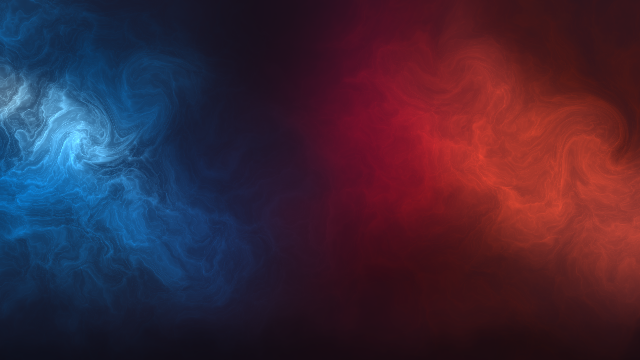
Give the GLSL for this background, as a WebGL 2 fragment shader.

```glsl
#version 300 es
precision highp float;

uniform vec2 u_resolution;
out vec4 outColor;

// Palette: each glow adds its colour to the base
const vec3 BASE = vec3(0.105, 0.070, 0.125);
const vec3 DEEP_BLUE = vec3(-0.070, 0.135, 0.250);
const vec3 AZURE = vec3(0.015, 0.165, 0.250);
const vec3 ICE = vec3(0.460, 0.480, 0.420);
const vec3 INDIGO = vec3(-0.010, 0.035, 0.110);
const vec3 CRIMSON = vec3(0.210, -0.030, 0.050);
const vec3 DARK_RED = vec3(0.220, 0.020, -0.050);
const vec3 EMBER = vec3(0.290, 0.105, 0.070);
const vec3 FLAME = vec3(0.370, 0.130, 0.080);

// Smoke character
const int OCTAVES = 6;
const float BILLOW_SCALE = 3.6;
const float WISP_SCALE = 6.0;
const float EDGE_DRIFT = 0.14;
const float CURL_SHARE = 0.3;
const float WISP_SHARPNESS = 5.0;
const float WISP_MEAN = 0.36;
const mat2 OCTAVE_TURN = mat2(1.6, 1.2, -1.2, 1.6);

float hash(ivec2 cell) {
    uvec2 q = uvec2(cell) * uvec2(1597u, 3571u);
    uint h = (q.x ^ q.y) * 747796u + 28913u;
    h = (h ^ (h >> 15u)) * 739397u;
    h = (h ^ (h >> 13u)) * 277803u;
    return float((h ^ (h >> 16u)) & 65535u) / 65535.0;
}

float noise(vec2 p) {
    ivec2 i = ivec2(floor(p));
    vec2 f = fract(p);
    f = f * f * f * (f * (f * 6.0 - 15.0) + 10.0);
    float low = mix(hash(i), hash(i + ivec2(1, 0)), f.x);
    float high = mix(hash(i + ivec2(0, 1)), hash(i + ivec2(1, 1)), f.x);
    return mix(low, high, f.y);
}

float fbm(vec2 p) {
    float sum = 0.0, weight = 0.5, total = 0.0;
    for (int i = 0; i < OCTAVES; i++) {
        sum += weight * noise(p);
        total += weight;
        weight *= 0.5;
        p = OCTAVE_TURN * p + 7.3;
    }
    return sum / total;
}

// Thin bright strands along the mid level of the noise, averaging near one
float wisps(vec2 p) {
    float sum = 0.0, weight = 0.5, total = 0.0;
    for (int i = 0; i < OCTAVES; i++) {
        float ridge = 1.0 - abs(2.0 * noise(p) - 1.0);
        sum += weight * pow(ridge, WISP_SHARPNESS);
        total += weight;
        weight *= 0.76;
        p = OCTAVE_TURN * p + 0.6 * ridge + 3.7;
    }
    return sum / (total * WISP_MEAN);
}

// Soft ellipse whose long axis points along the angle
float glow(vec2 p, vec2 center, vec2 radius, float angle) {
    vec2 d = p - center;
    float c = cos(angle), s = sin(angle);
    d = vec2(c * d.x + s * d.y, c * d.y - s * d.x) / radius;
    return exp(-dot(d, d));
}

// Twists space around a centre to curl the smoke
vec2 swirl(vec2 p, vec2 center, float radius, float turn) {
    vec2 d = p - center;
    float a = turn * exp(-dot(d, d) / (radius * radius));
    return center + mat2(cos(a), sin(a), -sin(a), cos(a)) * d;
}

void main() {
    vec2 uv = gl_FragCoord.xy / u_resolution;
    vec2 p = vec2(uv.x * 16.0 / 9.0, uv.y);

    // Curled coordinates for the detail, gentler ones for the glows
    vec2 s = swirl(p, vec2(0.25, 0.62), 0.08, 1.5);
    s = swirl(s, vec2(0.40, 0.75), 0.09, -2.0);
    s = swirl(s, vec2(1.67, 0.60), 0.11, 2.2);
    s = swirl(s, vec2(1.28, 0.80), 0.09, -1.5);
    vec2 drift = vec2(fbm(s * BILLOW_SCALE), fbm(s * BILLOW_SCALE + 19.0)) - 0.5;
    vec2 w = mix(p, s, CURL_SHARE) + EDGE_DRIFT * drift;
    float billow = clamp(2.6 * fbm(s * BILLOW_SCALE + 2.2 * drift + 5.0) - 0.3, 0.2, 1.8);
    float strand = wisps(s * WISP_SCALE + 2.0 * drift);
    float soft = mix(1.0, billow, 0.45);
    float veil = soft * mix(1.0, strand, 0.55);
    float haze = soft * mix(1.0, strand, 0.24);

    // Blue side
    vec3 color = BASE;
    color += DEEP_BLUE * glow(w, vec2(0.0, 0.60), vec2(0.52, 0.52), 0.0) * mix(1.0, veil, 0.5);
    color += AZURE * glow(w, vec2(0.12, 0.52), vec2(0.44, 0.19), -0.42) * veil;
    color += AZURE * 0.60 * glow(w, vec2(0.16, 0.29), vec2(0.34, 0.12), 0.1) * veil;
    color += AZURE * 0.95 * glow(w, vec2(0.0, 0.98), vec2(0.18, 0.18), -0.5) * veil;
    color += AZURE * 0.45 * glow(w, vec2(0.40, 0.73), vec2(0.14, 0.10), 0.3) * veil;
    color += INDIGO * glow(w, vec2(0.58, 0.40), vec2(0.19, 0.25), 0.3) * haze;
    color += ICE * glow(w, vec2(0.12, 0.65), vec2(0.25, 0.085), -0.56) * (0.55 * strand * soft);
    color += ICE * 0.75 * glow(w, vec2(0.0, 0.735), vec2(0.09, 0.06), -0.3) * mix(1.0, strand, 0.4);

    // Red side
    color += CRIMSON * glow(w, vec2(1.06, 0.63), vec2(0.25, 0.42), 0.0) * mix(1.0, haze, 0.35);
    color += DARK_RED * glow(w, vec2(1.50, 0.54), vec2(0.54, 0.62), 0.0) * mix(1.0, haze, 0.8);
    float plume = glow(w, vec2(1.55, 0.49), vec2(0.48, 0.21), -0.58);
    color += EMBER * smoothstep(0.05, 0.85, plume) * haze;
    color += EMBER * 0.55 * glow(w, vec2(1.35, 0.78), vec2(0.17, 0.06), -1.1) * haze;
    color += FLAME * glow(w, vec2(1.79, 0.36), vec2(0.42, 0.17), -0.35) * mix(1.0, haze, 0.7);

    // Shadow pockets and the darker floor
    color -= 0.5 * EMBER * glow(w, vec2(1.68, 0.61), vec2(0.07, 0.045), -0.4);
    color *= 1.0 - 0.30 * glow(w, vec2(1.10, 0.22), vec2(0.26, 0.16), 0.0);
    color *= 1.0 - 0.25 * glow(w, vec2(0.72, 0.94), vec2(0.20, 0.30), 0.0);
    color *= mix(0.6, 1.0, smoothstep(-0.03, 0.17, p.y + 0.2 * drift.y));

    outColor = vec4(clamp(color, 0.0, 1.0), 1.0);
}
```
